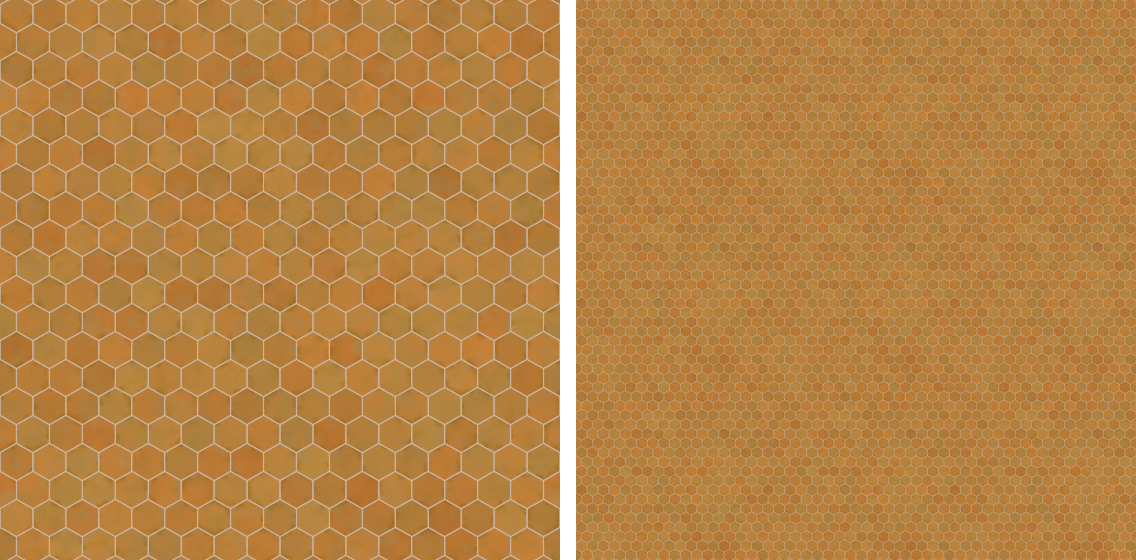
Left: one tile. Right: repeated 3 by 3.
Give the GLSL for this pattern, as a three.js fragment shader.

```glsl
// Glazed ochre hexagon tiles, 17 across in 20 staggered rows, with thin pale grout.
// The nearest hexagon centre gives each tile a wrapped id, which seeds its tone,
// soft clouds, edge stains and specks; the id wraps, so the whole field tiles.

varying vec2 vUv;

const vec2 REPEATS = vec2(17.0, 20.0);      // tiles across, rows up (even)
const float ROW_PITCH = 0.8660254;          // row spacing in tile widths
const float GROUT_WIDTH = 0.044;            // in tile widths
const float CLOUD_SCALE = 2.2;
const float STAIN_SCALE = 3.2;
const float STAIN_REACH = 0.20;             // how far stains creep inward
const float STAIN_AMOUNT = 0.55;
const float SPECK_SCALE = 24.0;
const float SPECK_AMOUNT = 0.30;
const float BRIGHTNESS_SPREAD = 0.035;

const vec3 OCHRE = vec3(0.695, 0.520, 0.250);
const vec3 ORANGE = vec3(0.735, 0.478, 0.210);
const vec3 SIENNA = vec3(0.720, 0.445, 0.185);
const vec3 SAGE = vec3(0.670, 0.510, 0.290);
const vec3 STAIN = vec3(0.570, 0.385, 0.090);
const vec3 GROUT = vec3(0.785, 0.700, 0.630);

float hash(vec2 p) {
  vec3 q = fract(p.xyx * vec3(0.1031, 0.1030, 0.0973));
  q += dot(q, q.yzx + 33.33);
  return fract((q.x + q.y) * q.z);
}

float valueNoise(vec2 p) {
  vec2 cell = floor(p);
  vec2 f = fract(p);
  f = f * f * (3.0 - 2.0 * f);
  float low = mix(hash(cell), hash(cell + vec2(1.0, 0.0)), f.x);
  float high = mix(hash(cell + vec2(0.0, 1.0)), hash(cell + 1.0), f.x);
  return mix(low, high, f.y);
}

float fbm(vec2 p) {
  float sum = 0.0;
  float weight = 0.53;
  for (int i = 0; i < 4; i++) {
    sum += weight * valueNoise(p);
    p = p * 2.03 + 17.3;
    weight *= 0.5;
  }
  return sum;
}

// Nearest centre among the even (parity 0) or odd (parity 1) rows.
vec2 hexCentre(vec2 p, float parity) {
  float row = 2.0 * floor((p.y + 0.5 - parity) * 0.5) + parity;
  float shift = 0.5 * parity;
  return vec2(floor(p.x - shift + 0.5) + shift, row + 0.5);
}

// Distance inward from the border of a hexagon one unit wide.
float hexEdge(vec2 p) {
  p = abs(p);
  return 0.5 - max(p.x, dot(p, vec2(0.5, 0.8660254)));
}

vec3 glaze(vec2 local, vec2 id, float edge) {
  vec2 seed = vec2(hash(id + 3.0), hash(id + 41.0)) * 90.0 + 10.0;
  float cloud = fbm(local * CLOUD_SCALE + seed);

  // Tile tone, shifted softly by the clouds
  float tone = hash(id + 71.0);
  vec3 colour = mix(OCHRE, ORANGE, clamp(tone + (cloud - 0.5) * 0.9, 0.0, 1.0));
  colour = mix(colour, SIENNA, 0.75 * smoothstep(0.80, 1.0, hash(id + 113.0)));
  float sage = smoothstep(0.52, 0.75, fbm(local * CLOUD_SCALE + seed.yx + 31.0));
  colour = mix(colour, SAGE, 0.55 * sage);
  colour *= 1.0 + BRIGHTNESS_SPREAD * (hash(id + 157.0) * 2.0 - 1.0);
  colour *= 1.0 + 0.08 * (cloud - 0.5);

  // Brown stains, strongest along the border
  float blotch = smoothstep(0.50, 0.78, fbm(local * STAIN_SCALE + seed + 57.0));
  float rim = 1.0 - smoothstep(0.0, STAIN_REACH, edge);
  colour = mix(colour, STAIN, STAIN_AMOUNT * blotch * (0.2 + 0.8 * rim));

  // Sparse fine specks
  float speck = smoothstep(0.90, 0.98, valueNoise(local * SPECK_SCALE + seed));
  speck *= step(0.55, valueNoise(local * 4.0 + seed.yx));
  return mix(colour, STAIN, SPECK_AMOUNT * speck);
}

void main() {
  vec2 p = vUv * REPEATS;
  vec2 toTile = vec2(1.0, ROW_PITCH);

  // Nearest hexagon of the two staggered sets
  vec2 evenCentre = hexCentre(p, 0.0);
  vec2 oddCentre = hexCentre(p, 1.0);
  vec2 evenLocal = (p - evenCentre) * toTile;
  vec2 oddLocal = (p - oddCentre) * toTile;
  bool isEven = dot(evenLocal, evenLocal) < dot(oddLocal, oddLocal);
  vec2 local = isEven ? evenLocal : oddLocal;
  vec2 id = floor(mod(isEven ? evenCentre : oddCentre, REPEATS));

  // Grout line, smoothed over one pixel
  float edge = hexEdge(local);
  float pixel = fwidth(vUv.x) * REPEATS.x;
  float halfWidth = 0.5 * GROUT_WIDTH;
  float tile = smoothstep(halfWidth - 0.5 * pixel, halfWidth + 0.5 * pixel, edge);

  gl_FragColor = vec4(mix(GROUT, glaze(local, id, edge), tile), 1.0);
}
```
